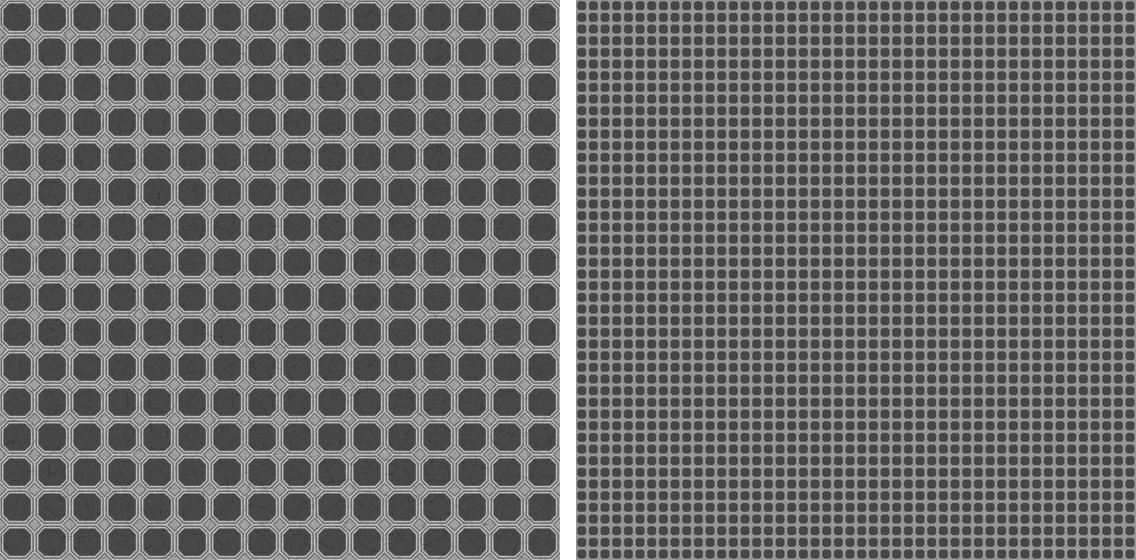
Left: one tile. Right: repeated 3 by 3.
Reproduce this pattern procedurally as a three.js fragment shader.

```glsl
// Dark octagonal tiles in a triple light border, with pale diamonds at the corners and fine cracks.
varying vec2 vUv;

const float REPEATS = 16.0;
const float SOFT = 0.035;        // edge softness, in tile units
const float TILE_HALF = 0.392;   // half width of the dark octagon
const float TILE_CHAMFER = 0.433; // centre to chamfer
const float STRIP = 0.046;       // light strip around the octagon
const float GROOVE = 0.033;      // darker gap between strips
const float DIAMOND = 0.14;      // centre to side of the diamond
const float OUTLINE = 0.022;     // dark edge of the diamond
const float TAU = 6.2831853;

const vec3 SLATE = vec3(0.280);
const vec3 STRIP_COLOR = vec3(0.75);
const vec3 STONE = vec3(0.63);
const vec3 GROOVE_COLOR = vec3(0.31);

vec2 hash2(vec2 p) {
  vec2 q = vec2(dot(p, vec2(127.1, 311.7)), dot(p, vec2(269.5, 183.3)));
  return fract(sin(q) * 43758.55);
}

// Distance to the nearest point and to the cell border, wrapping at the period
vec2 cellular(vec2 uv, float period) {
  vec2 p = uv * period;
  vec2 cell = floor(p);
  vec2 first = vec2(8.0);
  vec2 second = vec2(9.0);
  for (int j = -1; j <= 1; j++) {
    for (int i = -1; i <= 1; i++) {
      vec2 id = cell + vec2(float(i), float(j));
      vec2 v = id + hash2(mod(id, period)) - p;
      if (dot(v, v) < dot(first, first)) {
        second = first;
        first = v;
      } else if (dot(v, v) < dot(second, second)) {
        second = v;
      }
    }
  }
  float gap = max(length(second - first), 0.001);
  float border = (dot(second, second) - dot(first, first)) / (2.0 * gap);
  return vec2(length(first), border);
}

// Layered sines with whole frequencies, about -1 to 1
float waves(vec2 uv, float f) {
  vec2 t = uv * TAU;
  float sum = sin(dot(t, vec2(f, f + 3.0)) + 2.0 * sin(t.y * (f - 2.0)));
  sum += 0.7 * sin(dot(t, vec2(-f - 6.0, f + 1.0)) + 2.0 * sin(t.x * (f + 5.0)));
  sum += 0.5 * sin(dot(t, vec2(2.0 * f + 1.0, -f)) + 1.3);
  return sum / 2.2;
}

float octagon(vec2 p, float halfWidth, float chamfer) {
  p = abs(p);
  return max(max(p.x, p.y) - halfWidth, (p.x + p.y) * 0.7071 - chamfer);
}

float cover(float d) {
  return clamp(0.5 - d / SOFT, 0.0, 1.0);
}

// Coverage of the band from start to start + width
float band(float d, float start, float width) {
  return cover(d - start - width) - cover(d - start);
}

// Hairlines along slightly bent cell borders, fading in and out
float cracks(vec2 uv, float period) {
  vec2 bend = vec2(waves(uv, 17.0), waves(uv.yx, 19.0));
  float border = cellular(uv + 0.0016 * bend, period).y;
  float line = 1.0 - smoothstep(0.0, 0.0015 * period, border);
  return line * smoothstep(-0.5, 0.7, waves(uv.yx, 27.0));
}

// Brightness of the worn surface, around 1
float wear(vec2 uv) {
  float grain = cellular(uv, 170.0).x - 0.42;
  float clouds = 0.008 * waves(uv, 13.0) + 0.014 * waves(uv.yx, 43.0);
  float cracked = 0.20 * cracks(uv, 27.0) + 0.12 * cracks(uv.yx, 41.0);
  return (1.0 + clouds + 0.11 * grain) * (1.0 - cracked);
}

void main() {
  vec2 p = fract(vUv * REPEATS + vec2(0.01, -0.01)) - 0.5;
  vec2 corner = 0.5 - abs(p);
  float tile = octagon(p, TILE_HALF, TILE_CHAMFER);
  float diamond = (corner.x + corner.y) * 0.7071 - DIAMOND;

  // Light strips and diamonds, then the grooves, then the dark octagon
  vec3 color = mix(STRIP_COLOR, STONE, cover(diamond));
  float groove = max(band(tile, STRIP, GROOVE), band(diamond, -OUTLINE, OUTLINE));
  color = mix(color, GROOVE_COLOR, groove);
  color = mix(color, SLATE, cover(tile));

  gl_FragColor = vec4(color * wear(vUv), 1.0);
}
```
